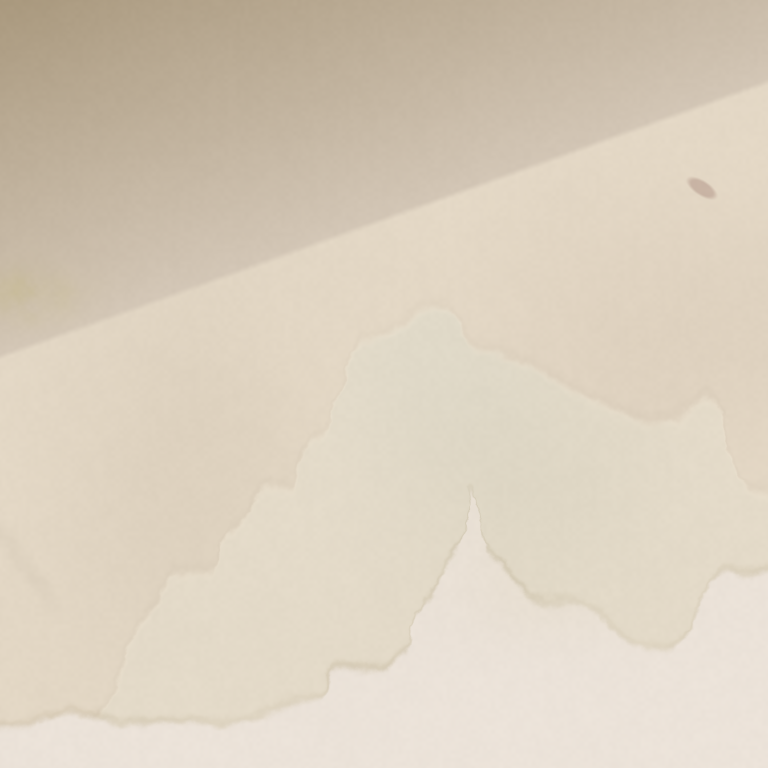
This texture is drawn by a WebGL 2 fragment shader. Its source:

```glsl
#version 300 es
precision highp float;
// Water-stained paper under a diagonal shadow: two ragged height curves, built
// from smooth steps and roughened by noise, bound a pale wash over bare paper.
// A shaded band, a small fleck, faint smudges and soft grain finish the sheet.
uniform vec2 u_resolution;
out vec4 fragColor;

float hash(vec2 p) {
  return fract(sin(dot(p, vec2(127.1, 311.7))) * 43758.5453);
}

float noise(vec2 p) {
  vec2 i = floor(p), f = fract(p);
  f = f * f * (3.0 - 2.0 * f);
  return mix(mix(hash(i), hash(i + vec2(1, 0)), f.x),
             mix(hash(i + vec2(0, 1)), hash(i + vec2(1, 1)), f.x), f.y);
}

// Fractal noise centred on zero
float fbm(vec2 p) {
  float sum = 0.0, amp = 0.5;
  for (int i = 0; i < 5; i++) {
    sum += amp * (noise(p) - 0.5);
    p = p * 2.03 + 17.3;
    amp *= 0.5;
  }
  return sum;
}

float bump(float x, float centre, float width) {
  float d = (x - centre) / width;
  return exp(-d * d);
}

// Lower rim of the wash, where bare paper begins
float lowerRim(float x) {
  float h = 0.057 + 0.017 * bump(x, 0.095, 0.035);
  h += 0.036 * smoothstep(0.29, 0.42, x) + 0.036 * smoothstep(0.415, 0.44, x);
  h += 0.022 * smoothstep(0.49, 0.532, x) + 0.062 * smoothstep(0.528, 0.552, x);
  h += 0.070 * smoothstep(0.55, 0.60, x) + 0.075 * bump(x, 0.616, 0.011);
  h -= 0.068 * smoothstep(0.625, 0.70, x);
  h -= 0.060 * smoothstep(0.75, 0.84, x);
  return h + 0.100 * smoothstep(0.875, 0.94, x);
}

// Upper rim, climbing in ledges to a crest and falling to the right
float upperRim(float x) {
  float h = 0.05 + 0.15 * smoothstep(0.11, 0.20, x);
  h += 0.055 * smoothstep(0.19, 0.23, x) + 0.055 * smoothstep(0.275, 0.30, x);
  h += 0.055 * smoothstep(0.30, 0.345, x) + 0.06 * smoothstep(0.38, 0.41, x);
  h += 0.135 * smoothstep(0.415, 0.475, x) + 0.04 * smoothstep(0.48, 0.57, x);
  h -= 0.055 * smoothstep(0.58, 0.62, x) + 0.092 * smoothstep(0.62, 0.85, x);
  return h + 0.03 * bump(x, 0.92, 0.025) - 0.095 * smoothstep(0.93, 0.975, x);
}

// Thin line along a signed distance
float rimLine(float d, float width) {
  return exp(-d * d / (width * width));
}

void main() {
  vec2 uv = gl_FragCoord.xy / u_resolution;
  float px = 1.0 / min(u_resolution.x, u_resolution.y);

  // Ragged coordinates for the stain rims
  vec2 ragged = uv + 0.020 * vec2(fbm(uv * 38.0), fbm(uv * 38.0 + 51.0));
  float cloud = fbm(uv * 5.0 + 3.0);

  // Sheet with broad, faint discolouration
  vec3 color = vec3(0.892, 0.846, 0.774) + 0.022 * cloud;
  color -= vec3(0.022, 0.024, 0.026) * exp(-dot((uv - vec2(0.26, 0.38)) * vec2(6.0, 4.5),
                                              (uv - vec2(0.26, 0.38)) * vec2(6.0, 4.5)));
  color -= vec3(0.022, 0.027, 0.027) * exp(-dot((uv - vec2(0.88, 0.55)) * vec2(4.0, 5.0),
                                              (uv - vec2(0.88, 0.55)) * vec2(4.0, 5.0)));

  // Pale wash with a lit and a shaded side along its upper rim
  float upper = (upperRim(ragged.x) - ragged.y) * 0.6;
  float wash = smoothstep(-0.004, 0.006, upper);
  vec3 washColor = vec3(0.893, 0.856, 0.787) + 0.014 * cloud;
  washColor -= vec3(0.016, 0.006, 0.004) * exp(-30.0 * dot(uv - vec2(0.57, 0.55), uv - vec2(0.57, 0.55)));
  washColor -= vec3(0.016, 0.011, 0.013) * exp(-40.0 * dot(uv - vec2(0.70, 0.36), uv - vec2(0.70, 0.36)));
  color = mix(color, washColor, wash);
  color += 0.012 * rimLine(upper - 0.002, 0.003) - 0.012 * rimLine(upper + 0.004, 0.004);

  // Bare paper below, with a darker tide line that fades in places
  float lower = (lowerRim(ragged.x) - ragged.y) * 0.6;
  float bare = smoothstep(-0.003 - px, 0.003 + px, lower);
  vec3 bareColor = vec3(0.922, 0.888, 0.850) + 0.010 * cloud;
  float drips = bump(uv.x, 0.72, 0.13) * smoothstep(0.12, 0.24, uv.y);
  bareColor -= vec3(0.014, 0.015, 0.030) * drips;
  color = mix(color, bareColor, bare);
  float tide = 0.5 + 0.5 * smoothstep(-0.2, 0.2, fbm(uv * 9.0));
  color -= vec3(0.050, 0.055, 0.070) * tide * rimLine(lower + 0.002, 0.0035);

  // Faint crease at the left
  float crease = ragged.y - 0.305 + 1.25 * ragged.x;
  color -= 0.020 * rimLine(crease, 0.018) * (1.0 - smoothstep(0.05, 0.09, uv.x));

  // Diagonal shadow, deepening toward the upper left
  float above = uv.y - 0.535 - 0.358 * uv.x;
  vec3 shade = mix(vec3(0.827, 0.777, 0.713), vec3(0.665, 0.600, 0.495),
                   clamp(above * 2.15 + 0.06 * cloud, 0.0, 1.0));
  vec2 smudge = (uv - vec2(0.035, 0.615)) * vec2(16.0, 32.0);
  shade -= vec3(0.010, 0.008, 0.050) * exp(-dot(smudge, smudge)) * (1.0 + 2.0 * fbm(uv * 45.0));
  color = mix(color, shade, smoothstep(-0.004 - px, 0.004 + px, above));

  // Tilted fleck
  vec2 q = uv - vec2(0.914, 0.755);
  q = vec2(0.84 * q.x - 0.54 * q.y, 0.54 * q.x + 0.84 * q.y);
  float fleck = length(q / vec2(0.023, 0.010));
  color = mix(color, vec3(0.775, 0.690, 0.630), 0.9 * (1.0 - smoothstep(0.65, 1.1, fleck)));

  // Soft grain
  color += 0.010 * (noise(uv * 190.0) - 0.5) + 0.010 * fbm(uv * vec2(70.0, 45.0));
  fragColor = vec4(color, 1.0);
}
```
